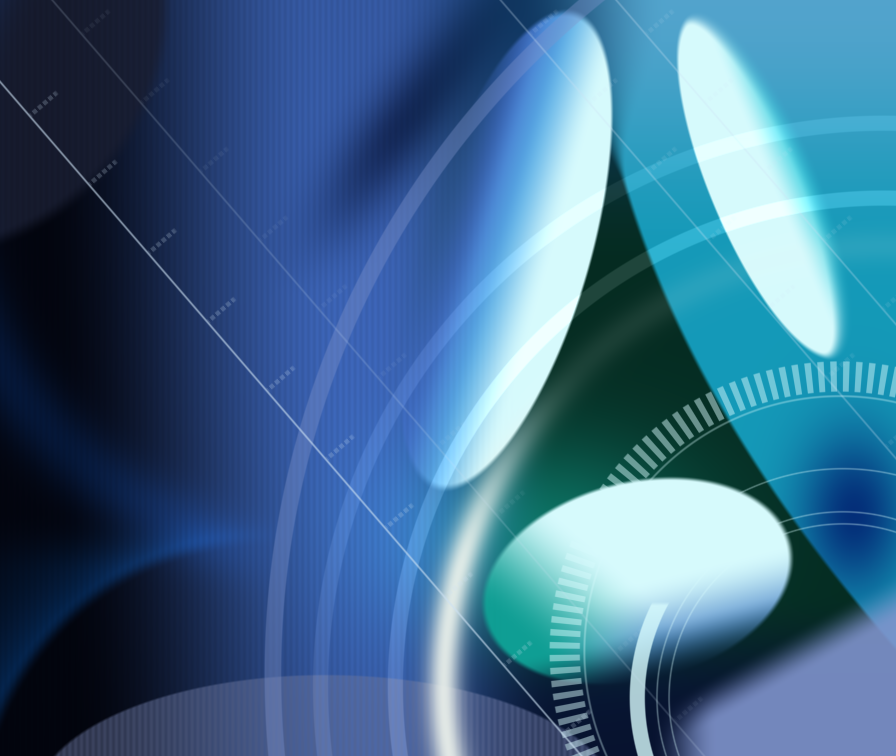
A WebGL 1 fragment shader for this background:

```glsl
precision highp float;
uniform vec2 u_resolution;

#define INK vec3(0.01, 0.02, 0.06)
#define NAVY vec3(0.04, 0.10, 0.26)
#define BLUE vec3(0.24, 0.40, 0.73)
#define CYAN vec3(0.08, 0.60, 0.72)
#define SKY vec3(0.32, 0.64, 0.80)
#define GREEN vec3(0.02, 0.17, 0.13)
#define TEAL vec3(0.06, 0.62, 0.58)
#define ICE vec3(0.84, 0.98, 0.99)
#define LAVENDER vec3(0.50, 0.58, 0.80)
#define TICK_COUNT 140.0
#define LABEL_STEP 0.12
#define STRIPE_PITCH 0.0077

float pixel;

// Soft bell of the given width
float glow(float d, float width) {
  return exp(-d * d / (width * width));
}

// Smooth-edged stroke around d = 0
float stroke(float d, float halfWidth) {
  return 1.0 - smoothstep(halfWidth - pixel, halfWidth + pixel, abs(d));
}

// Coordinates in which the tilted ellipse is the unit circle
vec2 lensSpace(vec2 p, vec2 center, vec2 up, vec2 radii) {
  vec2 d = p - center;
  return vec2(dot(d, vec2(up.y, -up.x)), dot(d, up)) / radii;
}

float lensMask(vec2 q, float softness) {
  return smoothstep(0.0, softness, 1.0 - length(q));
}

// Diagonal ruler with short dashed labels
float ruler(vec2 p, vec2 start) {
  vec2 d = p - start;
  float along = dot(d, vec2(0.653, -0.757));
  float across = dot(d, vec2(0.757, 0.653));
  float label = (fract(along / LABEL_STEP) - 0.5) * LABEL_STEP;
  float dashes = smoothstep(0.2, 0.5, abs(fract(across * 110.0) - 0.5) * 2.0);
  float span = smoothstep(0.0, 0.004, across) * (1.0 - smoothstep(0.045, 0.05, across));
  return stroke(across, 0.0012) + 0.35 * stroke(label, 0.003) * dashes * span;
}

vec3 backdrop(vec2 p) {
  // Blue field rising out of the dark left side
  vec3 col = mix(INK, BLUE, smoothstep(0.10, 0.50, p.x + 0.07 * p.y));
  col *= 0.86 + 0.14 * glow(p.y - 0.5, 0.4);
  float sweep = length(p - vec2(1.515, 0.108));
  col = mix(col, NAVY, 0.8 * glow(sweep - 1.22, 0.05) * smoothstep(0.60, 0.85, p.y));

  // Shadowed discs and blue rims on the left
  float corner = length(p - vec2(-0.108, 0.992)) - 0.326;
  col = mix(col, vec3(0.10, 0.12, 0.20), 0.85 * smoothstep(0.012, -0.012, corner));
  float leftSide = 1.0 - smoothstep(0.24, 0.40, p.x);
  float bowl = length(p - vec2(0.46, 0.80)) - 0.51;
  col += vec3(0.01, 0.07, 0.16) * glow(bowl - 0.03, 0.045) * leftSide;
  float mound = length(p - vec2(0.354, -0.10)) - 0.39;
  float rim = smoothstep(-0.015, 0.01, mound) * exp(-max(mound, 0.0) / 0.07);
  col += vec3(0.01, 0.14, 0.28) * rim * leftSide * smoothstep(0.33, 0.24, p.y);

  // Green hollow between the lenses
  vec3 hollow = mix(GREEN, vec3(0.06, 0.22, 0.38), smoothstep(0.65, 0.95, p.y));
  hollow = mix(hollow, NAVY * 0.7, smoothstep(0.22, 0.06, p.y));
  col = mix(col, hollow, smoothstep(0.50, 0.74, p.x));
  vec2 halo = (p - vec2(0.72, 0.29)) / vec2(0.20, 0.13);
  col += TEAL * 0.45 * exp(-dot(halo, halo));

  // Cyan sheet with a curved left edge
  float t = 0.8 - p.y;
  float edge = p.x - (0.815 + 0.25 * t + 0.475 * t * t);
  float soft = mix(0.004, 0.10, smoothstep(0.75, 1.0, p.y));
  vec3 sheet = mix(CYAN, SKY, smoothstep(0.65, 1.0, p.y));
  sheet = mix(sheet, vec3(0.01, 0.16, 0.46), 0.95 * glow(length((p - vec2(1.13, 0.32)) / vec2(0.8, 1.2)), 0.09));
  col = mix(col, sheet, smoothstep(-soft, soft, edge));

  // Pale beam in the lower right corner
  float beam = 0.062 + 0.56 * (p.x - 0.908) - p.y;
  return mix(col, LAVENDER, smoothstep(-0.025, 0.04, beam) * smoothstep(0.86, 0.95, p.x) * 0.9);
}

vec3 lenses(vec2 p, vec3 col) {
  vec2 q = lensSpace(p, vec2(0.669, 0.669), vec2(0.278, 0.960), vec2(0.114, 0.332));
  vec3 body = mix(BLUE * 1.08, vec3(0.35, 0.68, 0.90), smoothstep(-0.6, 0.1, q.x));
  body = mix(body, ICE, smoothstep(-0.15, 0.55, q.x));
  col = mix(col, body, lensMask(q, 0.04) * smoothstep(-0.95, -0.25, q.x));

  q = lensSpace(p, vec2(1.011, 0.754), vec2(-0.387, 0.922), vec2(0.073, 0.249));
  body = mix(ICE, vec3(0.25, 0.82, 0.88), smoothstep(0.1, 0.9, q.x));
  float softness = mix(0.05, 0.45, smoothstep(-0.2, 0.8, q.x));
  col = mix(col, body, lensMask(q, softness));

  q = lensSpace(p, vec2(0.843, 0.231), vec2(-0.24, 0.97), vec2(0.212, 0.134));
  body = mix(TEAL, ICE, smoothstep(-0.9, 0.0, q.x + 0.45 * q.y));
  body = mix(body, vec3(0.30, 0.52, 0.78), smoothstep(0.0, -0.85, q.y) * smoothstep(-0.7, 0.1, q.x));
  return mix(col, body, lensMask(q, 0.05) * smoothstep(-1.0, -0.45, q.y));
}

vec3 instruments(vec2 p, vec3 col) {
  // Wide arcs and the bright streak
  float sweep = length(p - vec2(1.515, 0.108)) - 1.154;
  col = mix(col, LAVENDER, 0.38 * stroke(sweep, 0.011));
  float orbit = length(p - vec2(1.169, 0.092));
  float low = 1.0 - smoothstep(0.24, 0.52, p.y);
  col = mix(col, vec3(0.94, 0.96, 0.93), glow(orbit - 0.582, 0.022) * (0.09 + 0.82 * low));
  col += 0.10 * (stroke(orbit - 0.646, 0.010) + 0.6 * stroke(orbit - 0.745, 0.010));

  // Toothed dial and its inner rings
  vec2 d = p - vec2(1.111, 0.138);
  float tooth = abs(fract(atan(d.y, d.x) * TICK_COUNT / 6.2831853) - 0.5);
  float teeth = smoothstep(0.31, 0.19, tooth) * stroke(length(d) - 0.364, 0.020);
  col = mix(col, ICE, 0.48 * teeth + 0.35 * stroke(length(d) - 0.338, 0.0013));
  float inner = length(p - vec2(1.115, 0.077));
  float rings = stroke(inner - 0.246, 0.001) + stroke(inner - 0.230, 0.001);
  rings += stroke(inner - 0.303, 0.001) * smoothstep(0.25, 0.33, p.y);
  float bar = stroke(inner - 0.272, 0.010) * smoothstep(0.205, 0.198, p.y) * step(p.x, 1.0);
  col = mix(col, ICE, clamp(0.38 * rings + 0.8 * bar, 0.0, 1.0));

  // Diagonal rulers
  float marks = 0.62 * ruler(p, vec2(0.0, 0.892)) + 0.18 * ruler(p, vec2(0.069, 1.0));
  marks += 0.30 * (ruler(p, vec2(0.662, 1.0)) + ruler(p, vec2(0.815, 1.0)));
  return mix(col, vec3(0.80, 0.88, 0.95), clamp(marks, 0.0, 1.0));
}

void main() {
  pixel = 1.0 / u_resolution.y;
  vec2 p = gl_FragCoord.xy * pixel;
  vec3 col = lenses(p, backdrop(p));

  // Striped translucent dome
  float stripe = 0.5 + 0.5 * cos(6.2831853 * p.x / STRIPE_PITCH);
  float dome = length((p - vec2(0.431, -0.062)) / vec2(0.385, 0.169));
  col = mix(col, vec3(0.42, 0.47, 0.64), (0.42 + 0.16 * stripe) * smoothstep(1.01, 0.99, dome));
  col *= 1.0 - 0.07 * stripe * smoothstep(0.70, 0.45, p.x);

  gl_FragColor = vec4(clamp(instruments(p, col), 0.0, 1.0), 1.0);
}
```
